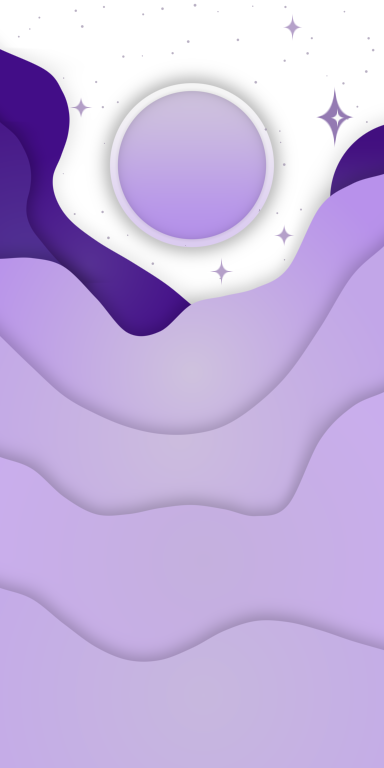
A Shadertoy shader for this background:

```glsl
// Layered paper-cut lilac hills under a pale sky with a ringed moon, sparkles and dust.

float hash(vec2 p) {
    return fract(sin(dot(p, vec2(127.1, 311.7))) * 43758.5);
}

// Smooth Catmull-Rom curve through 13 evenly spaced knots, t in 0..1
float curve(float k[13], float t) {
    t = clamp(t, 0.0, 1.0) * 12.0;
    int i = min(int(t), 11);
    float f = t - float(i);
    float b = k[i], c = k[i + 1];
    float a = i > 0 ? k[max(i - 1, 0)] : 2.0 * b - c;
    float d = i < 11 ? k[min(i + 2, 12)] : 2.0 * c - b;
    return b + 0.5 * f * (c - a + f * (2.0 * a - 5.0 * b + 4.0 * c - d
        + f * (3.0 * (b - c) + d - a)));
}

// Approximate signed distance to a curve that runs over the given span
float edgeDistance(float k[13], float along, float across, float span) {
    float t = along / span;
    float lo = max(t - 0.01, 0.0), hi = min(t + 0.01, 1.0);
    float slope = (curve(k, hi) - curve(k, lo)) / (max(hi - lo, 0.01) * span);
    return (across - curve(k, t)) / sqrt(1.0 + slope * slope) + max(-along, 0.0);
}

float cover(float d) {
    float aa = 0.75 / iResolution.x;
    return smoothstep(aa, -aa, d);
}

// Cast a soft shadow outside the shape, then fill it
void paint(inout vec3 col, float d, vec3 fill, float shade) {
    float reach = max(d, 0.0) / 0.034;
    col *= 1.0 - shade * exp(-reach * (0.6 + reach));
    col = mix(col, fill, cover(d));
}

// Four-pointed star with concave sides
float sparkle(vec2 p, vec2 size) {
    vec2 q = sqrt(abs(p) / size);
    return (q.x + q.y - 1.0) * size.x * 0.5;
}

vec3 glow(vec2 p, vec2 center, float radius, vec3 inner, vec3 outer) {
    return mix(inner, outer, min(length(p - center) / radius, 1.0));
}

void mainImage(out vec4 fragColor, in vec2 fragCoord) {
    vec2 p = fragCoord / iResolution.xy * vec2(1.0, 2.0);
    vec3 col = vec3(1.0);

    // Moon: shadow, pale ring, shaded disc
    float r = length(p - vec2(0.5, 1.57));
    float moonRise = smoothstep(1.36, 1.78, p.y);
    vec3 ring = mix(vec3(0.86, 0.80, 0.94), vec3(0.96), moonRise);
    paint(col, r - 0.2135, ring - 0.05 * smoothstep(0.204, 0.192, r), 0.22);
    vec3 disc = mix(vec3(0.71, 0.57, 0.92), vec3(0.81, 0.76, 0.87), moonRise);
    disc *= 1.0 - 0.1 * exp(min(r - 0.193, 0.0) / 0.012);
    col = mix(col, disc, cover(r - 0.193));

    // Dust, one jittered speck per cell
    vec2 cell = floor(p * 17.0);
    vec2 jitter = 0.15 + 0.7 * vec2(hash(cell), hash(cell + 31.0));
    float speck = length(p - (cell + jitter) / 17.0) - mix(0.001, 0.0036, hash(cell + 57.0));
    float shown = step(0.6, hash(cell + 83.0)) * step(0.21, r);
    col = mix(col, vec3(0.60, 0.55, 0.66), 0.7 * shown * cover(speck));

    // Sparkles: position and half width
    vec3 stars[5] = vec3[5](vec3(0.762, 1.929, 0.026), vec3(0.211, 1.72, 0.025),
        vec3(0.872, 1.695, 0.054), vec3(0.74, 1.387, 0.025), vec3(0.577, 1.293, 0.026));
    for (int i = 0; i < 5; i++) {
        float w = stars[i].z;
        float big = step(0.04, w);
        float d = sparkle(p - stars[i].xy, w * vec2(1.0, mix(1.3, 1.7, big)));
        vec3 tint = mix(vec3(0.71, 0.63, 0.79), vec3(0.58, 0.48, 0.70), big);
        col = mix(col, tint, cover(d));
    }
    col = mix(col, vec3(0.98), cover(sparkle(p - vec2(0.879, 1.693), vec2(0.021))));

    // Dark cliffs on the left, measured downward from their tops
    float cliff[13] = float[13](0.0, 0.12, 0.163, 0.18, 0.177, 0.159, 0.138,
        0.146, 0.182, 0.253, 0.346, 0.432, 0.5);
    vec3 violet = glow(p, vec2(0.23, 1.31), 0.3, vec3(0.34, 0.19, 0.58), vec3(0.26, 0.05, 0.53));
    paint(col, edgeDistance(cliff, 1.872 - p.y, p.x, 0.667), violet, 0.07);
    float innerCliff[13] = float[13](0.0, 0.04, 0.062, 0.076, 0.081, 0.078, 0.07,
        0.07, 0.083, 0.109, 0.138, 0.172, 0.214);
    violet = glow(p, vec2(0.07, 1.32), 0.38, vec3(0.32, 0.20, 0.58), vec3(0.28, 0.09, 0.53));
    paint(col, edgeDistance(innerCliff, 1.682 - p.y, p.x, 0.417), violet, 0.2);

    // Dark hill on the right
    violet = mix(vec3(0.32, 0.17, 0.55), vec3(0.26, 0.06, 0.50), smoothstep(1.48, 1.64, p.y));
    paint(col, length(p - vec2(1.06, 1.484)) - 0.2, violet, 0.08);

    // Lilac ridges, back to front
    float ridge[13] = float[13](1.326, 1.328, 1.305, 1.224, 1.133, 1.137, 1.208,
        1.229, 1.25, 1.302, 1.461, 1.521, 1.547);
    vec3 lilac = glow(p, vec2(0.5, 1.03), 0.6, vec3(0.81, 0.76, 0.87), vec3(0.72, 0.57, 0.92));
    paint(col, edgeDistance(ridge, p.x, p.y, 1.0), lilac, 0.15);

    ridge = float[13](1.125, 1.044, 0.969, 0.922, 0.888, 0.87, 0.87,
        0.891, 0.945, 1.026, 1.146, 1.281, 1.359);
    lilac = glow(p, vec2(0.47, 0.86), 0.6, vec3(0.80, 0.74, 0.87), vec3(0.76, 0.65, 0.91));
    paint(col, edgeDistance(ridge, p.x, p.y, 1.0), lilac, 0.15);

    ridge = float[13](0.81, 0.779, 0.706, 0.661, 0.661, 0.677, 0.685,
        0.674, 0.656, 0.685, 0.854, 0.94, 0.979);
    lilac = glow(p, vec2(0.53, 0.54), 0.6, vec3(0.77, 0.69, 0.87), vec3(0.79, 0.68, 0.93));
    paint(col, edgeDistance(ridge, p.x, p.y, 1.0), lilac, 0.17);

    ridge = float[13](0.469, 0.44, 0.375, 0.315, 0.281, 0.281, 0.3125,
        0.357, 0.383, 0.38, 0.359, 0.331, 0.307);
    lilac = glow(p, vec2(0.53, 0.19), 0.6, vec3(0.78, 0.72, 0.87), vec3(0.77, 0.67, 0.91));
    paint(col, edgeDistance(ridge, p.x, p.y, 1.0), lilac, 0.17);

    fragColor = vec4(col, 1.0);
}
```
